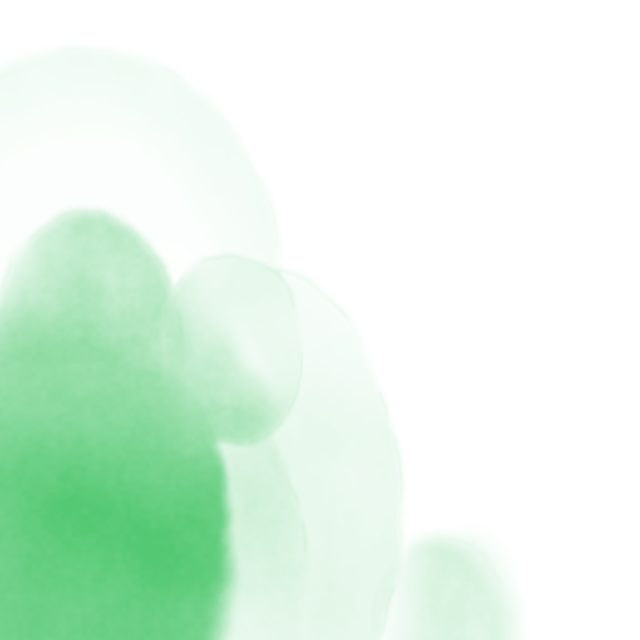
Give the GLSL for this background, as a Shadertoy shader.

```glsl
#define PAPER vec3(0.996, 1.0, 0.998)
#define PIGMENT vec3(0.33, 0.785, 0.45)
#define EDGE_SOFTNESS 0.009
#define RIM_WIDTH 0.003
#define RIM_STRENGTH 0.06
#define WOBBLE 0.017
#define BLOTCH 0.32
#define GRAIN 0.035

float hash(vec2 p) {
    return fract(sin(dot(p, vec2(127.1, 311.7))) * 43758.5453);
}

float noise(vec2 p) {
    vec2 i = floor(p), f = fract(p);
    f = f * f * (3.0 - 2.0 * f);
    return mix(mix(hash(i), hash(i + vec2(1, 0)), f.x),
               mix(hash(i + vec2(0, 1)), hash(i + vec2(1, 1)), f.x), f.y);
}

float fbm(vec2 p) {
    float sum = 0.0, amplitude = 0.5;
    for (int i = 0; i < 4; i++) {
        sum += amplitude * noise(p);
        p = mat2(1.6, 1.2, -1.2, 1.6) * p + 7.3;
        amplitude *= 0.5;
    }
    return sum;
}

// Approximate distance to a superellipse, negative inside
float lobe(vec2 p, vec2 center, vec2 radius, float power) {
    vec2 q = pow(abs((p - center) / radius), vec2(power));
    return (pow(q.x + q.y, 1.0 / power) - 1.0) * min(radius.x, radius.y);
}

float fill(float d, float softness) {
    return 1.0 - smoothstep(-softness, softness, d);
}

// Thin dried line along an edge, broken by noise
float rim(float d, vec2 p) {
    float gaps = smoothstep(0.25, 0.7, noise(p * 30.0 + 5.0));
    return RIM_STRENGTH * gaps * exp(-d * d / (RIM_WIDTH * RIM_WIDTH));
}

// Soft spot stretched along a tilted axis
float glow(vec2 p, vec2 center, vec2 radius, float angle) {
    float c = cos(angle), s = sin(angle);
    vec2 q = mat2(c, -s, s, c) * (p - center) / radius;
    return exp(-dot(q, q));
}

float layer(float density, float amount) {
    return density + (1.0 - density) * clamp(amount, 0.0, 1.0);
}

void mainImage(out vec4 fragColor, in vec2 fragCoord) {
    vec2 uv = fragCoord / iResolution.xy;
    vec2 warp = vec2(fbm(uv * 20.0), fbm(uv * 20.0 + 31.0)) - 0.47;
    vec2 p = uv + WOBBLE * warp;
    float blotch = 1.0 + BLOTCH * (fbm(uv * vec2(16.0, 9.0) + 4.0) - 0.47) * 2.0;
    float density = 0.0;

    // Tall outer veil, nearly clear in its middle
    float d = lobe(p, vec2(0.13, 0.55), vec2(0.31, 0.375), 2.0);
    float veil = 0.01 + 0.06 * smoothstep(-0.15, 0.0, d);
    float veilFade = smoothstep(0.48, 0.66, p.y);
    density = layer(density, (veil * blotch * fill(d, 0.01) + 0.6 * rim(d, uv)) * veilFade);

    // Wide pale lobe on the right, hidden beneath the rounded one
    float roundEdge = lobe(p, vec2(0.363, 0.453), vec2(0.107, 0.146), 2.4);
    float uncovered = (1.0 - 0.9 * fill(roundEdge, EDGE_SOFTNESS)) * smoothstep(0.30, 0.42, p.x + 0.3 * (0.4 - p.y));
    d = lobe(p, vec2(0.40, 0.20), vec2(0.226, 0.385), 2.0);
    float pale = mix(0.115, 0.045, smoothstep(0.30, 0.50, p.y));
    pale += 0.05 * glow(p, vec2(0.52, 0.08), vec2(0.07, 0.12), 0.0);
    density = layer(density, (pale * blotch * fill(d, 0.01) + rim(d, uv)) * uncovered);

    // Inner lobe beside the dark body
    d = lobe(p, vec2(0.36, 0.12), vec2(0.115, 0.24), 2.0);
    float inner = 0.03 + 0.12 * glow(p, vec2(0.40, 0.21), vec2(0.08, 0.13), 0.0);
    inner *= 1.0 - fill(roundEdge, EDGE_SOFTNESS);
    density = layer(density, inner * blotch * fill(d, EDGE_SOFTNESS) + rim(d, uv));

    // Small lobe at the bottom right
    d = lobe(p, vec2(0.69, -0.02), vec2(0.11, 0.18), 2.2);
    float small = 0.20 * smoothstep(0.57, 0.70, p.x);
    float smallSoftness = mix(0.012, 0.035, smoothstep(0.68, 0.80, p.x));
    density = layer(density, small * blotch * fill(d, smallSoftness) + 0.4 * rim(d, uv));

    // Rounded lobe with a clear streak
    float across = dot(p - vec2(0.34, 0.45), vec2(0.75, 0.66));
    float round = mix(0.46, 0.09, smoothstep(-0.11, 0.11, across));
    round *= 1.0 - 0.6 * glow(p, vec2(0.395, 0.445), vec2(0.09, 0.028), -1.05);
    round += 0.10 * glow(p, vec2(0.39, 0.345), vec2(0.05, 0.03), 0.5);
    density = layer(density, round * blotch * fill(roundEdge, EDGE_SOFTNESS) + 1.3 * rim(roundEdge, uv));

    // Middle dome, washed out at its left shoulder
    d = lobe(p, vec2(0.135, 0.45), vec2(0.150, 0.22), 2.0);
    float dome = mix(0.50, 0.37, smoothstep(0.44, 0.60, p.y));
    float shoulder = mix(0.15, 1.0, smoothstep(-0.08, 0.05, p.x - 0.6 * (p.y - 0.5)));
    float domeCover = fill(d, 0.012) * (1.0 - 0.5 * fill(roundEdge, 0.01));
    density = mix(density, dome * shoulder * blotch, domeCover);
    density = layer(density, rim(d, uv));
    density = layer(density, 0.36 * glow(p, vec2(0.0, 0.41), vec2(0.20, 0.07), 0.0));

    // Dark body, deepest along a slanting band
    d = lobe(p, vec2(0.10, 0.15), vec2(0.255, 0.288), 2.8);
    float body = mix(0.87, 0.60, smoothstep(0.22, 0.45, p.y + 0.12 * p.x));
    body += 0.12 * glow(p, vec2(0.20, 0.16), vec2(0.19, 0.07), -0.5);
    body -= 0.10 * glow(p, vec2(0.32, 0.36), vec2(0.06, 0.08), 0.0);
    body -= 0.10 * glow(p, vec2(0.34, 0.02), vec2(0.06, 0.10), 0.0);
    body += 0.2 * (blotch - 1.0);
    float bodySoftness = mix(0.028, 0.012, smoothstep(0.05, 0.25, p.y));
    bodySoftness += 0.012 * smoothstep(0.30, 0.42, p.y);
    density = mix(density, body, fill(d, bodySoftness));
    density = layer(density, 0.8 * rim(d, uv));

    // Fine paper grain within the paint
    float grain = noise(uv * 75.0) + noise(uv * 130.0) - 1.0;
    density += GRAIN * grain * smoothstep(0.0, 0.4, density);

    fragColor = vec4(mix(PAPER, PIGMENT, clamp(density, 0.0, 1.0)), 1.0);
}
```
